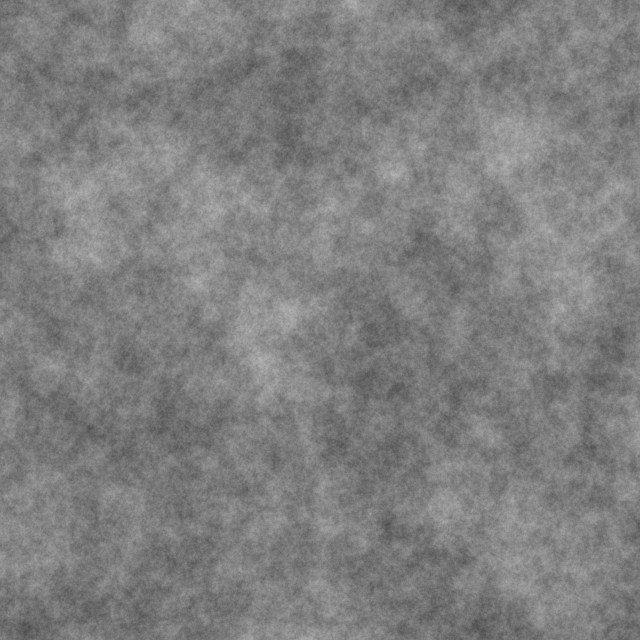
Reproduce this texture procedurally as a Shadertoy shader.

```glsl
// Soft grey cloud texture: fractal noise with nearly equal energy in every octave
#define MEAN_GREY 0.502
#define DEVIATION 0.050
#define BASE_CELLS 3.0
#define OCTAVES 8
#define GAIN 0.92
#define TURN 0.65
#define SEED 17.3

const float TAU = 6.2831853;
const float NOISE_DEVIATION = 0.2136; // of one octave of gradient noise

float hash(vec2 p) {
    return fract(sin(dot(p, vec2(127.1, 311.7))) * 43758.5453);
}

// Dot product of a lattice corner's random unit gradient with the offset from it
float cornerSlope(vec2 corner, vec2 offset) {
    float angle = TAU * hash(corner);
    return dot(vec2(cos(angle), sin(angle)), offset);
}

float gradientNoise(vec2 p) {
    vec2 cell = floor(p);
    vec2 f = p - cell;
    vec2 blend = f * f * f * (f * (f * 6.0 - 15.0) + 10.0);
    vec2 e = vec2(1.0, 0.0);
    float low = mix(cornerSlope(cell, f), cornerSlope(cell + e, f - e), blend.x);
    float high = mix(cornerSlope(cell + e.yx, f - e.yx), cornerSlope(cell + e.xx, f - e.xx), blend.x);
    return mix(low, high, blend.y);
}

// Sum of octaves, scaled to unit deviation
float cloudNoise(vec2 p) {
    mat2 turn = mat2(cos(TURN), sin(TURN), -sin(TURN), cos(TURN));
    float total = 0.0;
    float power = 0.0;
    float amplitude = 1.0;
    p *= BASE_CELLS;
    for (int i = 0; i < OCTAVES; i++) {
        // Turning and shifting each octave hides the lattice
        p = turn * p;
        total += amplitude * gradientNoise(p + SEED * float(i + 1));
        power += amplitude * amplitude;
        amplitude *= GAIN;
        p *= 2.0;
    }
    return total / (NOISE_DEVIATION * sqrt(power));
}

void mainImage(out vec4 fragColor, in vec2 fragCoord) {
    vec2 uv = fragCoord / iResolution.y;
    float grey = MEAN_GREY + DEVIATION * cloudNoise(uv);
    fragColor = vec4(vec3(clamp(grey, 0.0, 1.0)), 1.0);
}
```
